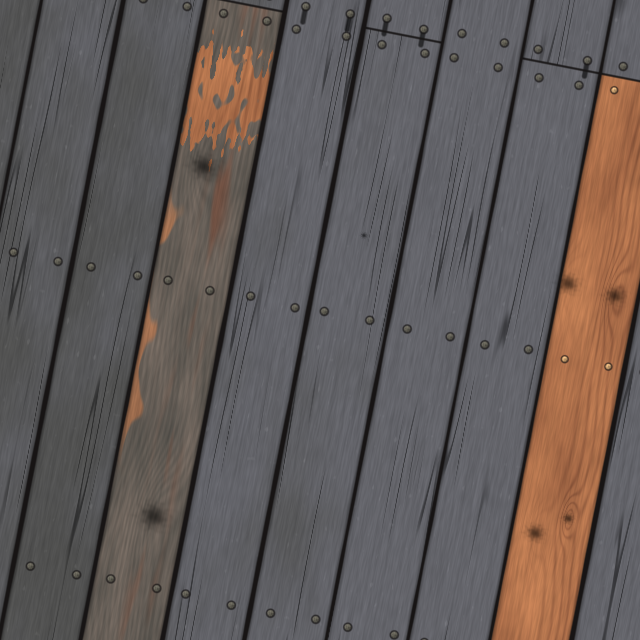
Write a Shadertoy shader that draws this texture.

```glsl
// Slanted deck of dark stained planks with nail rows, butt joints, one worn
// plank and one fresh orange plank. The canvas is turned into deck axes
// (across, along); stretched gradient noise gives grain, cracks and wear.

const float SLANT = 0.195;          // sideways drift of a plank per unit of height
const float PLANK = 0.1279;         // plank pitch, gap included
const float JOINT = -0.068;         // position of the butt joints along the planks
const float WORN_PLANK = 2.0;
const float FRESH_PLANK = 7.0;
const vec3 GAP_COLOR = vec3(0.09, 0.08, 0.08);
const vec3 STAIN_DARK = vec3(0.315, 0.315, 0.312);
const vec3 STAIN_LIGHT = vec3(0.39, 0.392, 0.415);
const vec3 BARE_LIGHT = vec3(0.75, 0.49, 0.325);
const vec3 BARE_DARK = vec3(0.57, 0.355, 0.24);
const float NAIL_ROWS[4] = float[4](-0.0859, -0.0456, 0.388, 0.874);
// Knots: plank position, position along, radius
const vec3 KNOTS[7] = vec3[7](
    vec3(7.71, 0.275, 0.012), vec3(7.11, 0.270, 0.013), vec3(7.30, 0.670, 0.011),
    vec3(7.67, 0.637, 0.007), vec3(2.38, 0.198, 0.016), vec3(2.61, 0.760, 0.018),
    vec3(4.50, 0.257, 0.004));

float hash(vec2 p) {
    vec3 q = fract(p.xyx * 0.1031);
    q += dot(q, q.yzx + 33.33);
    return fract((q.x + q.y) * q.z);
}

vec2 gradientAt(vec2 cell) {
    float angle = 6.2832 * hash(cell);
    return vec2(cos(angle), sin(angle));
}

float noise(vec2 p) {
    vec2 i = floor(p), f = p - i, s = f * f * f * (f * (f * 6.0 - 15.0) + 10.0);
    vec2 e = vec2(0.0, 1.0);
    float low = mix(dot(gradientAt(i), f), dot(gradientAt(i + e.yx), f - e.yx), s.x);
    float high = mix(dot(gradientAt(i + e), f - e), dot(gradientAt(i + 1.0), f - 1.0), s.x);
    return mix(low, high, s.y);
}

float fbm(vec2 p) {
    return noise(p) + 0.5 * noise(p * 2.1 + 7.3) + 0.25 * noise(p * 4.3 + 3.1);
}

float inside(float d, float width, float soft) {
    return 1.0 - smoothstep(width - soft, width + soft, d);
}

// Ring bending (x) and darkness (y) of all knots
vec2 knotField(vec2 deck) {
    vec2 field = vec2(0.0);
    for (int i = 0; i < 7; i++) {
        vec2 d = (deck - vec2(KNOTS[i].x * PLANK, KNOTS[i].y)) / KNOTS[i].z;
        field.x += 0.28 * exp(-dot(d * d, vec2(0.4, 0.05)));
        field.y += exp(-dot(d * d, vec2(1.0, 1.4)) * (1.0 + 0.8 * noise(d * 2.0)));
    }
    return field;
}

vec3 stainedWood(vec2 deck, float x, float seed) {
    float tone = x + 0.3 * fbm(deck * vec2(9.0, 5.0) + seed) + 0.3 * (hash(vec2(seed, 4.0)) - 0.5);
    vec3 col = mix(STAIN_DARK, STAIN_LIGHT, smoothstep(-0.15, 0.55, tone));
    float crack = inside(abs(noise(deck * vec2(70.0, 2.2) + seed)), 0.05, 0.035);
    crack *= smoothstep(0.05, 0.3, noise(deck * vec2(22.0, 3.0) + seed * 1.7));
    float scuff = smoothstep(0.38, 0.65, noise(deck * vec2(150.0, 60.0) + seed));
    return col * (1.0 - 0.42 * crack) + 0.05 * scuff;
}

vec3 bareWood(float rings, float across, float shade) {
    float line = pow(0.5 + 0.5 * sin(rings * 68.0), 3.0) * mix(0.2, 0.85, smoothstep(0.35, 0.65, across));
    return mix(BARE_LIGHT, BARE_DARK, clamp(0.3 + 0.65 * shade + 0.6 * line, 0.0, 1.2));
}

// Grey weathered wood with brown streaks and patches where the stain has peeled
vec3 wornWood(vec2 deck, float across, float rings, vec3 bare) {
    float line = 0.5 + 0.5 * sin(rings * 85.0);
    vec3 col = mix(vec3(0.31, 0.30, 0.28), vec3(0.46, 0.415, 0.38), 0.45 + 0.25 * line + 0.5 * fbm(deck * vec2(35.0, 7.0)));
    float streak = smoothstep(0.25, 0.0, abs(across - 0.63)) * smoothstep(0.0, 0.4, noise(deck * vec2(60.0, 6.0)));
    col = mix(col, vec3(0.48, 0.31, 0.24), 0.7 * streak);
    float jag = 0.06 * noise(deck * vec2(110.0, 9.0)) + 0.04 * fbm(deck * vec2(40.0, 30.0));
    float peel = inside(abs(deck.y - 0.083 + jag), 0.068, 0.004);
    peel *= smoothstep(-0.35, -0.2, noise(deck * vec2(60.0, 28.0)) - 0.25 * (across - 0.5));
    float edge = inside(across + 0.25 * noise(deck * vec2(40.0, 16.0)), 0.1, 0.03);
    edge *= inside(abs(deck.y - 0.46), 0.2, 0.05);
    return mix(col, bare, max(peel, 0.75 * edge));
}

vec3 addNail(vec3 col, vec2 d, float radius, vec3 metal, float soft) {
    float dist = length(d);
    col = mix(col, GAP_COLOR, 0.75 * inside(dist, radius, soft));
    float shine = 1.0 - 0.35 * (d.x + d.y) / radius + 0.3 * noise(d * 350.0 + metal.xy);
    return mix(col, metal * shine, inside(dist, radius * 0.68, soft));
}

void mainImage(out vec4 fragColor, in vec2 fragCoord) {
    vec2 p = fragCoord / iResolution.xy;
    float soft = 1.0 / iResolution.y, down = 1.0 - p.y;
    vec2 deck = vec2(p.x + SLANT * down - 0.065, down - SLANT * p.x);
    float u = deck.x / PLANK, plank = floor(u), across = u - plank;
    bool jointed = mod(plank, 2.0) == 0.0 || plank == FRESH_PLANK;
    bool above = jointed && deck.y < JOINT;
    bool fresh = plank == FRESH_PLANK && !above;
    float seed = plank * 13.7 + (above ? 31.0 : 5.0);

    // Wood of this plank
    vec2 knots = knotField(deck);
    float rings = across + knots.x + 0.3 * noise(vec2(across * 1.3, deck.y * 3.5) + seed);
    vec3 bare = bareWood(rings, across, fbm(deck * vec2(14.0, 5.0)));
    vec3 col = stainedWood(deck, p.x, seed);
    if (fresh) col = bare;
    if (plank == WORN_PLANK && !above) col = wornWood(deck, across, rings, bare);
    col *= 1.0 + 0.1 * noise(deck * vec2(210.0, 7.0) + seed) + 0.09 * noise(deck * vec2(400.0, 40.0));
    col *= 1.0 - 0.55 * min(knots.y, 1.0);

    // Nails in pairs, some with a dark slot beside the joint
    vec3 metal = fresh ? vec3(0.78, 0.62, 0.43) : vec3(0.37, 0.36, 0.32);
    for (int i = 0; i < 8; i++) {
        float row = float(i / 2), side = float(i % 2);
        vec2 key = vec2(plank * 3.0 + side, row);
        vec2 jitter = vec2(hash(key), hash(key + 17.0)) - 0.5;
        vec2 nail = vec2((plank + 0.22 + 0.56 * side + 0.1 * jitter.x) * PLANK, NAIL_ROWS[i / 2] + 0.007 * jitter.y);
        vec2 d = deck - nail;
        float slot = inside(length(vec2(d.x, d.y - clamp(d.y, 0.0, 0.025))), 0.004, 0.002);
        if (row < 1.0 && hash(key + 5.0) > 0.55) col *= 1.0 - 0.6 * slot;
        col = addNail(col, d, fresh ? 0.0065 : 0.0075, metal, soft);
    }

    // Joints and gaps with worn, shaded edges
    if (jointed) col = mix(col, GAP_COLOR, 0.9 * inside(abs(deck.y - JOINT), 0.0017, soft));
    float gap = floor(u + 0.5), gapDistance = abs(u - gap) * PLANK;
    float gapWidth = 0.0024 + 0.0014 * hash(vec2(gap, 8.0)) + 0.0012 * noise(vec2(deck.y * 14.0, gap * 5.3));
    col *= mix(0.72, 1.0, smoothstep(0.0, 0.006, gapDistance - gapWidth));
    col = mix(col, GAP_COLOR, inside(gapDistance, gapWidth, soft));
    fragColor = vec4(clamp(col, 0.0, 1.0), 1.0);
}
```
